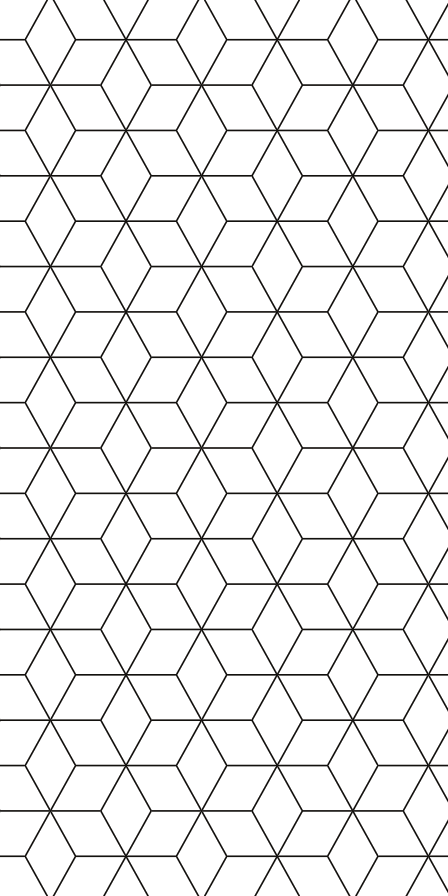
Write a Shadertoy shader that draws this pattern.

```glsl
float segmentDistance(vec2 p, vec2 tip) {
    return length(p - tip * clamp(dot(p, tip) / dot(tip, tip), 0.0, 1.0));
}

// Distance to the six-armed stars of one rectangular grid
float starGrid(vec2 p, vec2 cell) {
    vec2 q = abs(p - cell * round(p / cell));
    float level = segmentDistance(q, vec2(cell.x / 3.0, 0.0));
    float slanted = segmentDistance(q, vec2(cell.x / 6.0, cell.y * 0.5));
    return min(level, slanted);
}

void mainImage(out vec4 fragColor, in vec2 fragCoord) {
    float pixel = 1.0 / iResolution.y;
    vec2 p = fragCoord * pixel - vec2(0.225, 0.5);

    // Two interleaved star grids close up into rhombi
    vec2 cell = vec2(0.16875, 0.10126);
    float d = min(starGrid(p, cell), starGrid(p - 0.5 * cell, cell));

    // Box-filtered coverage of a thin stroke
    float halfWidth = 0.00092;
    float ink = clamp(halfWidth + 0.5 * pixel - d, 0.0, min(2.0 * halfWidth, pixel)) / pixel;

    vec3 paper = vec3(1.0);
    vec3 strokeColor = vec3(0.075, 0.065, 0.055);
    fragColor = vec4(mix(paper, strokeColor, ink), 1.0);
}
```
